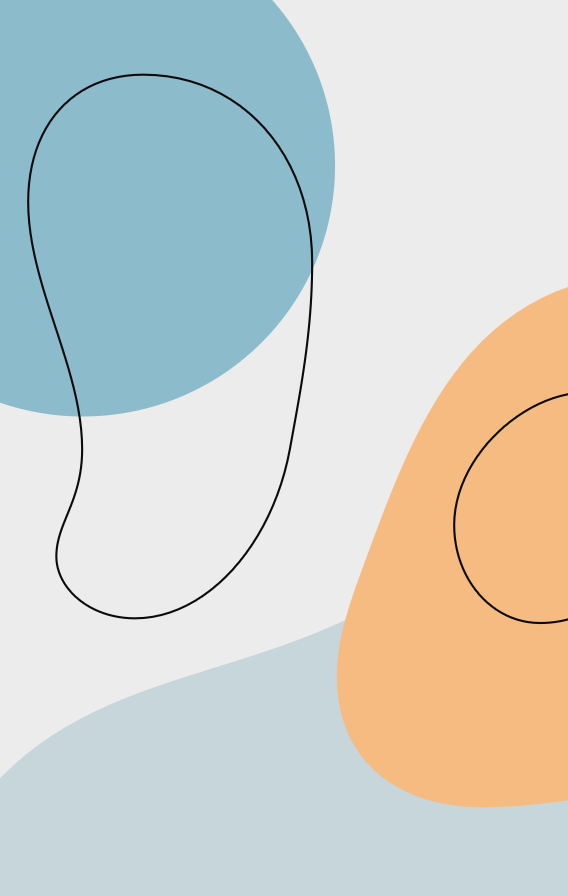
Give the GLSL for this background, as a Shadertoy shader.

```glsl
const vec2 GRID = vec2(484.0, 768.0);   // design grid, y runs downward
const int CURVE_STEPS = 24;
const float LINE_WIDTH = 1.8;

const vec3 PAPER = vec3(0.926, 0.927, 0.926);
const vec3 TEAL = vec3(0.549, 0.737, 0.796);
const vec3 MIST = vec3(0.778, 0.839, 0.855);
const vec3 APRICOT = vec3(0.961, 0.733, 0.502);
const vec3 INK = vec3(0.04);

// Pen position, nearest distance and side flag (-1 inside, 1 outside)
struct Path {
    vec2 pen;
    float dist;
    float side;
};

Path moveTo(vec2 start) {
    return Path(start, 1e5, 1.0);
}

// Adds a straight piece; a ray to the left of p toggles the side
void lineTo(inout Path path, vec2 p, vec2 end) {
    vec2 start = path.pen;
    vec2 along = end - start;
    vec2 rel = p - start;
    float t = clamp(dot(rel, along) / max(dot(along, along), 1e-6), 0.0, 1.0);
    path.dist = min(path.dist, length(rel - along * t));
    if ((start.y > p.y) != (end.y > p.y)) {
        float crossingX = start.x + along.x * rel.y / along.y;
        if (crossingX < p.x) path.side = -path.side;
    }
    path.pen = end;
}

vec2 bezier(vec2 a, vec2 b, vec2 c, vec2 d, float t) {
    float s = 1.0 - t;
    return s * s * s * a + 3.0 * s * t * (s * b + t * c) + t * t * t * d;
}

// Adds a cubic curve as short straight pieces
void curveTo(inout Path path, vec2 p, vec2 handleA, vec2 handleB, vec2 end) {
    vec2 start = path.pen;
    for (int i = 1; i <= CURVE_STEPS; i++) {
        float t = float(i) / float(CURVE_STEPS);
        lineTo(path, p, bezier(start, handleA, handleB, end, t));
    }
}

float coverage(float signedDist, float pixel) {
    return clamp(0.5 - signedDist / pixel, 0.0, 1.0);
}

float fillMask(Path path, float pixel) {
    return coverage(path.dist * path.side, pixel);
}

float strokeMask(Path path, float width, float pixel) {
    return coverage(path.dist - 0.5 * width, pixel);
}

// Low hill, open on the right where the blob covers it
Path hillPath(vec2 p) {
    Path path = moveTo(vec2(-10, 800));
    lineTo(path, p, vec2(-10, 678));
    curveTo(path, p, vec2(70, 585), vec2(185, 583), vec2(293, 532));
    lineTo(path, p, vec2(400, 480));
    return path;
}

// Large blob running off the right edge
Path blobPath(vec2 p) {
    Path path = moveTo(vec2(500, 241));
    curveTo(path, p, vec2(390, 270), vec2(350, 375), vec2(314, 473));
    curveTo(path, p, vec2(299, 514), vec2(287, 545), vec2(287, 580));
    curveTo(path, p, vec2(287, 650), vec2(336, 692), vec2(412, 692));
    curveTo(path, p, vec2(440, 692), vec2(470, 688), vec2(500, 684));
    return path;
}

// Tall closed pod outline
Path podPath(vec2 p) {
    Path path = moveTo(vec2(122, 64));
    curveTo(path, p, vec2(206, 64), vec2(266, 133), vec2(266, 225));
    curveTo(path, p, vec2(266, 285), vec2(256, 335), vec2(247, 385));
    curveTo(path, p, vec2(232, 467), vec2(176, 530), vec2(115, 530));
    curveTo(path, p, vec2(76, 530), vec2(48, 504), vec2(48, 477));
    curveTo(path, p, vec2(48, 448), vec2(70, 430), vec2(70, 385));
    curveTo(path, p, vec2(70, 315), vec2(24, 245), vec2(24, 173));
    curveTo(path, p, vec2(24, 108), vec2(62, 64), vec2(122, 64));
    return path;
}

// Small open loop over the blob
Path loopPath(vec2 p) {
    Path path = moveTo(vec2(490, 337));
    curveTo(path, p, vec2(440, 343), vec2(387, 395), vec2(387, 450));
    curveTo(path, p, vec2(387, 496), vec2(419, 534), vec2(460, 534));
    curveTo(path, p, vec2(475, 534), vec2(485, 531), vec2(500, 526));
    return path;
}

void mainImage(out vec4 fragColor, in vec2 fragCoord) {
    vec2 uv = fragCoord / iResolution.xy;
    vec2 p = vec2(uv.x, 1.0 - uv.y) * GRID;
    float pixel = GRID.y / iResolution.y;

    // Flat shapes, back to front
    float disc = length(p - vec2(70.5, 142.0)) - 215.0;
    vec3 color = mix(PAPER, TEAL, coverage(disc, pixel));
    color = mix(color, MIST, fillMask(hillPath(p), pixel));
    color = mix(color, APRICOT, fillMask(blobPath(p), pixel));

    // Thin ink outlines
    color = mix(color, INK, strokeMask(podPath(p), LINE_WIDTH, pixel));
    color = mix(color, INK, strokeMask(loopPath(p), LINE_WIDTH, pixel));

    fragColor = vec4(color, 1.0);
}
```
